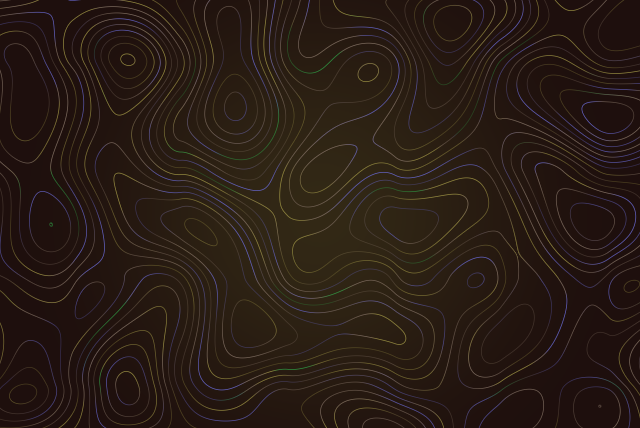
Give the GLSL for this pattern, as a WebGL 1 fragment shader.

```glsl
precision highp float;

uniform vec2 u_resolution;

#define FIELD_SCALE 4.0       // noise cells per canvas height
#define LEVELS 15.0           // contour lines per unit of height
#define LINE_WIDTH 0.0017     // fraction of canvas height
#define TINT_SCALE 5.5        // colour changes along a line
#define GLOW_RADIUS 0.72
#define GLOW_COLOR vec3(0.196, 0.158, 0.084)
#define EDGE_COLOR vec3(0.118, 0.060, 0.050)
#define STONE vec3(0.50, 0.43, 0.38)
#define VIOLET vec3(0.40, 0.40, 0.80)
#define OCHRE vec3(0.60, 0.56, 0.26)
#define GREEN vec3(0.18, 0.60, 0.26)

// Unit gradient direction for a lattice point
vec2 latticeGradient(vec2 cell) {
  float angle = 6.2831853 * fract(sin(dot(cell, vec2(127.1, 311.7))) * 43758.545);
  return vec2(cos(angle), sin(angle));
}

float gradientNoise(vec2 p) {
  vec2 cell = floor(p);
  vec2 f = p - cell;
  vec2 fade = f * f * (3.0 - 2.0 * f);
  vec2 x = vec2(1.0, 0.0);
  float a = dot(latticeGradient(cell), f);
  float b = dot(latticeGradient(cell + x.xy), f - x.xy);
  float c = dot(latticeGradient(cell + x.yx), f - x.yx);
  float d = dot(latticeGradient(cell + x.xx), f - x.xx);
  return mix(mix(a, b, fade.x), mix(c, d, fade.x), fade.y);
}

// Terrain height, counted in contour levels
float terrain(vec2 p) {
  return LEVELS * gradientNoise(p * FIELD_SCALE + vec2(17.3, 8.6));
}

// Tint of a contour: rgb colour and opacity, varying along its length
vec4 lineTint(vec2 p, float level) {
  vec2 q = p * TINT_SCALE + level * vec2(3.7, 9.1);
  float hue = gradientNoise(q);
  float accent = gradientNoise(q * 0.7 + 41.5);
  float strength = gradientNoise(q * 0.8 + 73.2);
  vec3 color = mix(STONE, VIOLET, smoothstep(0.06, 0.26, hue));
  color = mix(color, OCHRE, smoothstep(0.08, 0.24, -hue));
  color = mix(color, GREEN, smoothstep(0.36, 0.44, accent));
  return vec4(color, mix(0.35, 0.95, smoothstep(-0.30, 0.30, strength)));
}

void main() {
  float pixel = 1.0 / u_resolution.y;
  vec2 p = (gl_FragCoord.xy - 0.5 * u_resolution) * pixel;

  // Warm glow fading towards the edges
  vec3 color = mix(GLOW_COLOR, EDGE_COLOR, smoothstep(0.0, GLOW_RADIUS, length(p)));

  // Distance to the nearest contour, from height and slope
  float h = terrain(p);
  vec2 e = vec2(0.001, 0.0);
  vec2 slope = vec2(terrain(p + e.xy) - h, terrain(p + e.yx) - h) / e.x;
  float dist = abs(fract(h) - 0.5) / max(length(slope), 1.0);

  // Pixel coverage of the thin line
  float coverage = (0.5 * (LINE_WIDTH + pixel) - dist) / pixel;
  coverage = clamp(coverage, 0.0, min(1.0, LINE_WIDTH / pixel));

  vec4 tint = lineTint(p, floor(h));
  gl_FragColor = vec4(mix(color, tint.rgb, tint.a * coverage), 1.0);
}
```
